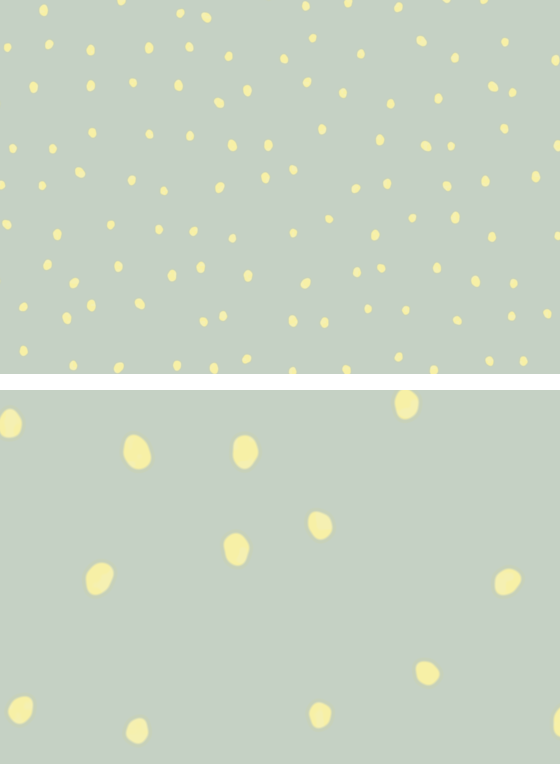
Top: the whole. Bottom: its middle third, enlarged.
A Shadertoy shader for this pattern:

```glsl
// Small pale yellow seed-like dots scattered loosely over a flat sage ground.
// A staggered, jittered grid places one tilted, slightly lumpy ellipse per cell;
// the nearest signed distance gives the fill, its soft edge and a faint rim.

const vec3 SAGE        = vec3(0.773, 0.820, 0.768);
const vec3 RIM         = vec3(0.780, 0.820, 0.730);
const vec3 YELLOW      = vec3(0.970, 0.940, 0.650);
const vec3 PALE_YELLOW = vec3(0.960, 0.940, 0.700);

const float ROWS      = 8.4;    // cells per canvas height
const float JITTER    = 0.58;   // full range of the offset, in cells
const float RIM_WIDTH = 0.0035; // in canvas heights

// Two random values in 0..1 for a cell and a seed
vec2 hash2(vec2 cell, float seed) {
    vec3 q = fract(vec3(cell.xyx + seed * 17.3) * vec3(0.1031, 0.1030, 0.0973));
    q += dot(q, q.yzx + 33.33);
    return fract((q.xx + q.yz) * q.zy);
}

// Smooth value noise in 0..1
float valueNoise(vec2 p) {
    vec2 i = floor(p), f = fract(p);
    f = f * f * (3.0 - 2.0 * f);
    float low  = mix(hash2(i, 9.0).x, hash2(i + vec2(1, 0), 9.0).x, f.x);
    float high = mix(hash2(i + vec2(0, 1), 9.0).x, hash2(i + vec2(1, 1), 9.0).x, f.x);
    return mix(low, high, f.y);
}

vec2 rotate(vec2 p, float angle) {
    float c = cos(angle), s = sin(angle);
    return vec2(c * p.x - s * p.y, s * p.x + c * p.y);
}

// Approximate signed distance to an ellipse with the given half axes
float ellipseDistance(vec2 p, vec2 radii) {
    float k = length(p / radii);
    float slope = length(p / (radii * radii));
    return k * (k - 1.0) / max(slope, 1e-3);
}

// Distance from p to the dot that belongs to one cell
float dotDistance(vec2 p, vec2 cell) {
    vec2 place = hash2(cell, 1.0);
    vec2 shape = hash2(cell, 2.0);
    vec2 lump  = hash2(cell, 3.0);

    // Odd rows shift by half a cell
    vec2 center = cell + 0.5 + (place - 0.5) * JITTER;
    center.x += 0.5 * mod(cell.y, 2.0);
    vec2 q = p - center / ROWS;

    // Mostly upright, with a few leaning further over
    float lean = 2.0 * shape.y - 1.0;
    q = rotate(q, lean * (0.25 + 0.6 * lean * lean));

    // Larger dots are also longer
    vec2 radii = mix(vec2(0.0096, 0.0112), vec2(0.0116, 0.0158), shape.x);
    float angle = atan(q.y, q.x);
    float wobble = sin(3.0 * angle + 6.283 * lump.x) + 0.6 * sin(5.0 * angle + 6.283 * lump.y);
    return ellipseDistance(q, radii) - 0.0004 * wobble;
}

// Distance to the nearest dot in the surrounding cells
float scatterDistance(vec2 p) {
    vec2 home = floor(p * ROWS);
    float nearest = 1.0;
    for (int y = -1; y <= 1; y++) {
        for (int x = -2; x <= 1; x++) {
            nearest = min(nearest, dotDistance(p, home + vec2(x, y)));
        }
    }
    return nearest;
}

void mainImage(out vec4 fragColor, in vec2 fragCoord) {
    vec2 p = fragCoord / iResolution.y;
    float pixel = 1.0 / iResolution.y;
    float d = scatterDistance(p + 3.0);

    // Ground with a faint rim around each dot
    float rim = 1.0 - smoothstep(RIM_WIDTH - pixel, RIM_WIDTH + pixel, d);
    vec3 color = mix(SAGE, RIM, rim);

    // Fill with uneven paint
    float paint = smoothstep(0.45, 0.75, valueNoise(p * 130.0));
    vec3 fill = mix(YELLOW, PALE_YELLOW, paint);
    float softness = max(pixel, 0.0015);
    color = mix(color, fill, 1.0 - smoothstep(-softness, softness, d));

    fragColor = vec4(color, 1.0);
}
```
